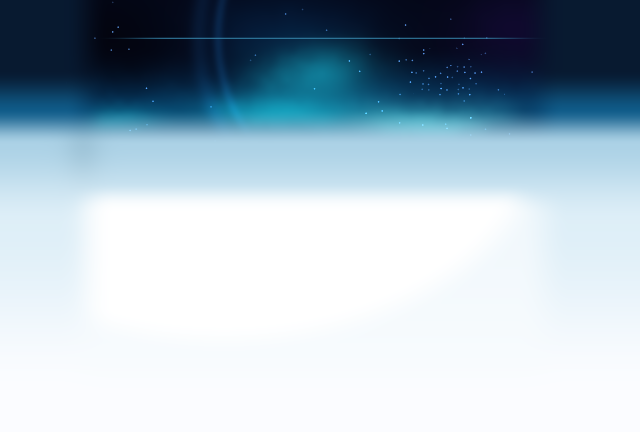
A WebGL 1 fragment shader for this background:

```glsl
precision highp float;
uniform vec2 u_resolution;

const vec3 NAVY = vec3(0.03, 0.10, 0.19);
const vec3 BLUE = vec3(0.06, 0.36, 0.54);
const vec3 PALE = vec3(0.67, 0.82, 0.90);
const vec3 MIST = vec3(0.87, 0.935, 0.97);
const vec3 SNOW = vec3(0.985, 0.99, 1.0);
const vec3 INK = vec3(0.015, 0.025, 0.09);
const vec3 VIOLET = vec3(0.07, 0.04, 0.20);
const vec3 TEAL = vec3(0.08, 0.64, 0.75);
const vec3 AQUA = vec3(0.28, 0.76, 0.82);
const vec3 STAR = vec3(0.40, 0.65, 0.95);
const vec3 LINE = vec3(0.22, 0.55, 0.70);
const float LINE_Y = 0.0885;
const float LINE_HALF = 0.0016;
const vec2 RING_CENTER = vec2(0.89, 0.087);
const float RING_RADIUS = 0.385;
const vec2 PANEL_CENTER = vec2(0.35, 0.30);
const vec2 PANEL_RADII = vec2(0.53, 0.52);
const float STAR_CELLS = 75.0;

float hash(vec2 p) {
  return fract(sin(dot(p, vec2(127.1, 311.7))) * 43758.5453);
}

float noise(vec2 p) {
  vec2 i = floor(p);
  vec2 f = fract(p);
  f = f * f * (3.0 - 2.0 * f);
  return mix(mix(hash(i), hash(i + vec2(1.0, 0.0)), f.x),
             mix(hash(i + vec2(0.0, 1.0)), hash(i + vec2(1.0, 1.0)), f.x), f.y);
}

float fbm(vec2 p) {
  float sum = 0.0;
  float gain = 0.5;
  for (int i = 0; i < 4; i++) {
    sum += gain * noise(p);
    p = p * 2.03 + 7.3;
    gain *= 0.5;
  }
  return sum;
}

float glow(vec2 p, vec2 center, vec2 size) {
  vec2 d = (p - center) / size;
  return exp(-dot(d, d));
}

// Soft window between two x positions
float span(float x, float left, float right, float soft) {
  return smoothstep(left, left + soft, x) * (1.0 - smoothstep(right - soft, right, x));
}

vec3 nebula(vec2 uv, vec2 p) {
  float cloud = fbm(p * 7.0);
  vec2 w = uv + 0.05 * (vec2(cloud, fbm(p * 6.0 + 19.0)) - 0.47);
  vec3 col = mix(INK, vec3(0.02, 0.23, 0.40), smoothstep(0.10, 0.28, w.y));
  col = mix(col, VIOLET, 0.8 * glow(w, vec2(0.80, 0.08), vec2(0.09, 0.10)));
  col = mix(col, vec3(0.02, 0.14, 0.28), 0.7 * glow(w, vec2(0.44, 0.08), vec2(0.14, 0.10)));
  col = mix(col, INK * 0.6, 0.8 * glow(w, vec2(0.18, 0.10), vec2(0.10, 0.11)));
  col = mix(col, TEAL, (0.45 + 0.4 * cloud) * glow(w, vec2(0.50, 0.17), vec2(0.085, 0.065)));
  col = mix(col, TEAL, 0.95 * glow(w, vec2(0.45, 0.265), vec2(0.12, 0.055)));
  col = mix(col, AQUA, 0.9 * glow(w, vec2(0.66, 0.29), vec2(0.11, 0.045)));
  col = mix(col, TEAL, 0.6 * glow(w, vec2(0.19, 0.29), vec2(0.08, 0.035)));

  // Faint rings
  float r = length(p - RING_CENTER) - RING_RADIUS;
  float ring = exp(-pow(r / 0.012, 2.0)) + 0.6 * exp(-pow((r - 0.045) / 0.02, 2.0));
  float ringSide = 1.0 - smoothstep(0.50, 0.62, p.x);
  return col + vec3(0.02, 0.08, 0.13) * ring * ringSide;
}

float stars(vec2 uv, vec2 p) {
  float density = 0.015 + 0.32 * glow(uv, vec2(0.69, 0.18), vec2(0.055, 0.07))
    + 0.10 * glow(uv, vec2(0.71, 0.22), vec2(0.11, 0.10));
  vec2 cell = floor(p * STAR_CELLS);
  vec2 offset = 0.25 + 0.5 * vec2(hash(cell + 3.1), hash(cell + 8.7));
  float d = length(fract(p * STAR_CELLS) - offset);
  float bright = 0.25 + 0.6 * hash(cell + 5.5);
  return step(hash(cell), density) * bright * (1.0 - smoothstep(0.04, 0.23, d));
}

void main() {
  vec2 uv = gl_FragCoord.xy / u_resolution;
  uv.y = 1.0 - uv.y;
  vec2 p = vec2(uv.x * u_resolution.x / u_resolution.y, uv.y);

  // Dark sky with the nebula in the middle
  vec3 col = mix(NAVY, BLUE, smoothstep(0.16, 0.265, uv.y));
  float middle = span(uv.x, 0.10, 0.88, 0.07);
  col = mix(col, nebula(uv, p), middle);
  col += STAR * stars(uv, p) * middle;
  float across = span(uv.x, 0.15, 0.86, 0.12);
  float hair = 1.0 - smoothstep(LINE_HALF * 0.4, LINE_HALF * 1.4, abs(uv.y - LINE_Y));
  col = mix(col, LINE, 0.75 * across * hair);

  // Pale haze falling to white
  vec3 haze = mix(PALE, MIST, smoothstep(0.32, 0.52, uv.y));
  haze = mix(haze, SNOW, smoothstep(0.50, 0.92, uv.y));
  haze -= 0.05 * glow(uv, vec2(0.13, 0.34), vec2(0.03, 0.07));
  col = mix(col, haze, smoothstep(0.25, 0.335, uv.y));

  // Bright panel cut by a wide ellipse
  float veil = span(uv.x, 0.09, 0.89, 0.08) * smoothstep(0.43, 0.50, uv.y);
  col = mix(col, vec3(0.97, 0.985, 0.995), 0.75 * veil * (1.0 - smoothstep(0.75, 0.95, uv.y)));
  float oval = 1.0 - smoothstep(0.86, 1.01, length((uv - PANEL_CENTER) / PANEL_RADII));
  float panel = span(uv.x, 0.11, 0.86, 0.07) * smoothstep(0.42, 0.495, uv.y) * oval;
  col = mix(col, vec3(1.0), panel);

  gl_FragColor = vec4(clamp(col, 0.0, 1.0), 1.0);
}
```
